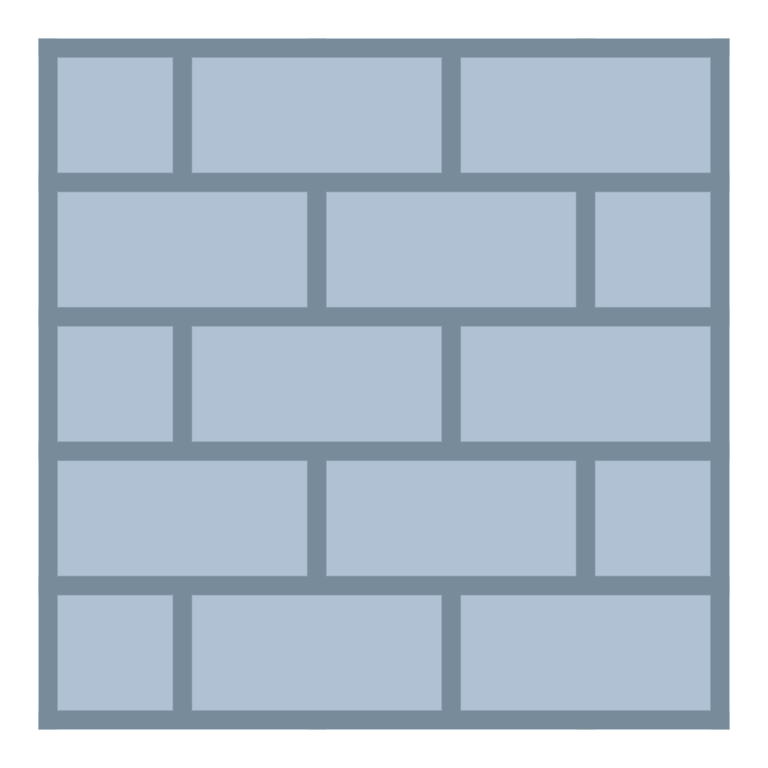
Write a WebGL 1 fragment shader that draws this pattern.

```glsl
precision highp float;
// A square wall of five brick courses in running bond, framed by mortar on white.

uniform vec2 u_resolution;

const vec3 BACKGROUND = vec3(1.0);
const vec3 BRICK = vec3(0.69, 0.757, 0.831);
const vec3 MORTAR = vec3(0.471, 0.545, 0.608);

const float COURSES = 5.0;
const float COURSE_HEIGHT = 0.175;
const float BRICK_LENGTH = 2.0 * COURSE_HEIGHT;
const float JOINT_WIDTH = 0.025;
const float EDGE_SOFTNESS = 0.0014;

// Distance to the nearest multiple of period.
float distanceToLine(float x, float period) {
    return abs(mod(x + 0.5 * period, period) - 0.5 * period);
}

// Signed distance to an axis-aligned square centred on the origin.
float squareDistance(vec2 p, float halfSize) {
    vec2 d = abs(p) - halfSize;
    return length(max(d, 0.0)) + min(max(d.x, d.y), 0.0);
}

// Smooth coverage of the region where the distance is negative.
float coverage(float d, float softness) {
    return 1.0 - smoothstep(-softness, softness, d);
}

void main() {
    float side = min(u_resolution.x, u_resolution.y);
    vec2 centred = (gl_FragCoord.xy - 0.5 * u_resolution) / side;
    float softness = max(EDGE_SOFTNESS, 0.7 / side);
    float halfWall = 0.5 * COURSES * COURSE_HEIGHT;
    float halfJoint = 0.5 * JOINT_WIDTH;

    // Alternate courses shift by half a brick.
    vec2 wall = centred + halfWall;
    float course = floor(wall.y / COURSE_HEIGHT);
    float shift = mod(course + 1.0, 2.0) * 0.5 * BRICK_LENGTH;

    // Bed joints, head joints and the side frame share one width.
    float bed = distanceToLine(wall.y, COURSE_HEIGHT);
    float head = distanceToLine(wall.x - shift, BRICK_LENGTH);
    float frame = abs(abs(centred.x) - halfWall);
    float joint = min(min(bed, head), frame) - halfJoint;

    vec3 color = mix(BRICK, MORTAR, coverage(joint, softness));
    float outline = squareDistance(centred, halfWall + halfJoint);
    color = mix(BACKGROUND, color, coverage(outline, softness));
    gl_FragColor = vec4(color, 1.0);
}
```
